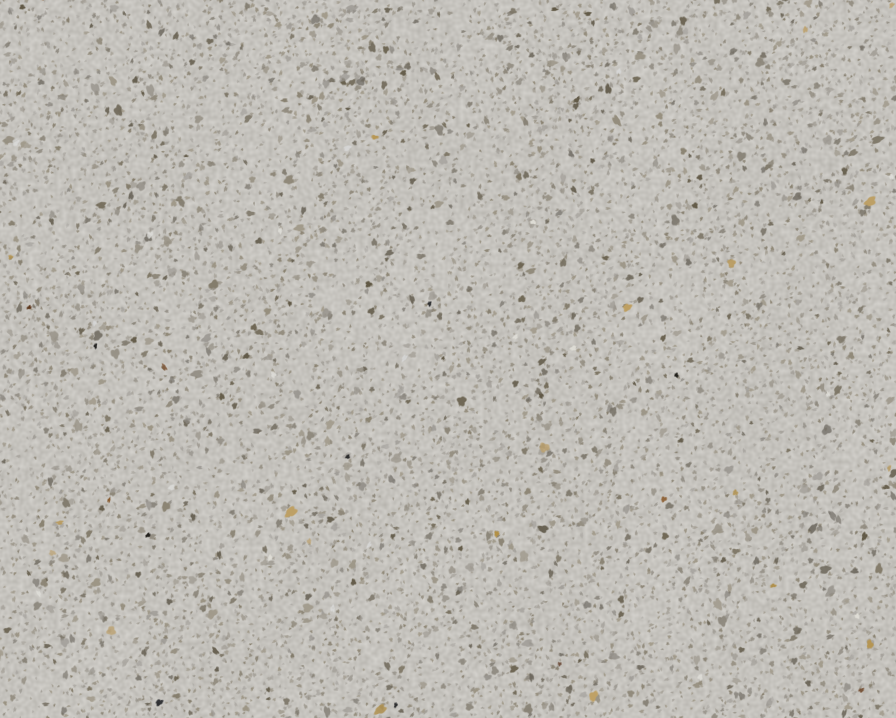
Write a Shadertoy shader that draws this texture.

```glsl
// Pale grey quartz stone: a softly mottled ground strewn with small tilted grains.
// Each grain layer is a jittered grid of wobbly ellipses, from fine taupe specks
// to rare ochre, rust, white and black chips. Lengths are in canvas heights.

struct Grains {
    float cells;    // grid cells per canvas height
    float share;    // part of the cells that hold a grain
    vec2 radii;     // smallest and largest radius
    vec3 pale;      // tint of the lightest grains
    vec3 dark;      // tint of the darkest grains
    float opacity;  // least opacity of a grain
};

const vec3 GROUND = vec3(0.776, 0.767, 0.746);
const vec3 TAUPE_PALE = vec3(0.64, 0.62, 0.58);
const vec3 TAUPE_MID = vec3(0.51, 0.485, 0.435);
const vec3 TAUPE_DARK = vec3(0.36, 0.335, 0.28);
const vec3 OCHRE_PALE = vec3(0.74, 0.63, 0.42);
const vec3 OCHRE_DARK = vec3(0.64, 0.47, 0.08);
const vec3 RUST_PALE = vec3(0.55, 0.38, 0.22);
const vec3 RUST_DARK = vec3(0.28, 0.15, 0.10);
const vec3 WHITE_CHIP = vec3(0.87, 0.87, 0.86);
const vec3 BLACK_CHIP = vec3(0.12, 0.12, 0.12);

vec3 hash3(vec2 cell, float seed) {
    vec3 q = fract((cell.xyx + seed * 17.3) * vec3(0.1031, 0.1030, 0.0973));
    q += dot(q, q.yxz + 33.33);
    return fract((q.xxy + q.yzz) * q.zyx);
}

float cornerSlope(vec2 cell, vec2 offset, vec2 corner, float seed) {
    float angle = 6.2832 * hash3(cell + corner, seed).x;
    return dot(vec2(cos(angle), sin(angle)), offset - corner);
}

float gradientNoise(vec2 p, float seed) {
    vec2 cell = floor(p), f = fract(p);
    vec2 w = f * f * f * (f * (f * 6.0 - 15.0) + 10.0);
    float low = mix(cornerSlope(cell, f, vec2(0, 0), seed),
                    cornerSlope(cell, f, vec2(1, 0), seed), w.x);
    float high = mix(cornerSlope(cell, f, vec2(0, 1), seed),
                     cornerSlope(cell, f, vec2(1, 1), seed), w.x);
    return mix(low, high, w.y);
}

// Coverage of one irregular ellipse centred on the origin
float grainMask(vec2 p, float radius, vec3 shape, float soft) {
    // Most grains lean to the upper right
    float tilt = 1.05 + (shape.x - 0.5) * 2.4;
    float c = cos(tilt), s = sin(tilt);
    float stretch = mix(1.0, 1.35, shape.y);
    vec2 q = vec2(c * p.x + s * p.y, c * p.y - s * p.x) * vec2(1.0 / stretch, stretch);
    float angle = atan(q.y, q.x + 1e-6);
    float phase = 6.2832 * shape.z;
    float wobble = 1.0 + 0.14 * sin(3.0 * angle + phase) + 0.08 * sin(5.0 * angle - 2.0 * phase);
    return 1.0 - smoothstep(-soft, soft, length(q) - radius * wobble);
}

vec3 addGrains(vec3 color, vec2 p, Grains g, float seed, float soft) {
    vec2 home = floor(p * g.cells);
    for (int y = -1; y <= 1; y++)
    for (int x = -1; x <= 1; x++) {
        vec2 cell = home + vec2(x, y);
        vec3 place = hash3(cell, seed);
        vec3 shape = hash3(cell, seed + 1.7);
        vec3 look = hash3(cell, seed + 3.1);
        vec2 center = (cell + place.xy) / g.cells;
        // Loose clusters and sparser patches
        float crowding = 1.0 + 0.6 * gradientNoise(center * 7.0, 50.0);
        if (place.z > g.share * crowding) continue;
        float radius = mix(g.radii.x, g.radii.y, look.x * look.x);
        float mask = grainMask(p - center, radius, shape, soft);
        vec3 tint = mix(g.pale, g.dark, look.y * look.y);
        // Some grains are warmer and more olive than others
        tint += (look.z - 0.5) * vec3(0.015, 0.0, -0.045);
        color = mix(color, tint, mask * mix(g.opacity, 1.0, look.z));
    }
    return color;
}

void mainImage(out vec4 fragColor, in vec2 fragCoord) {
    vec2 p = fragCoord / iResolution.y;
    float soft = max(0.0016, 0.6 / iResolution.y);

    // Mottled ground
    float mottle = 0.065 * gradientNoise(p * 150.0, 4.0)
                 + 0.025 * gradientNoise(p * 55.0, 9.0)
                 + 0.012 * gradientNoise(p * 6.0, 13.0);
    vec3 color = GROUND + mottle * vec3(1.0, 1.02, 1.06);

    // Taupe grains, fine to coarse
    color = addGrains(color, p, Grains(112.0, 0.55, vec2(0.0013, 0.0028),
                      TAUPE_PALE, TAUPE_MID, 0.45), 21.0, soft);
    color = addGrains(color, p, Grains(62.0, 0.38, vec2(0.0022, 0.0046),
                      TAUPE_PALE, TAUPE_DARK, 0.6), 32.0, soft);
    color = addGrains(color, p, Grains(33.0, 0.22, vec2(0.0038, 0.0066),
                      TAUPE_PALE, TAUPE_DARK, 0.7), 43.0, soft);

    // Rare coloured chips
    color = addGrains(color, p, Grains(14.0, 0.09, vec2(0.0030, 0.0055),
                      WHITE_CHIP, WHITE_CHIP, 0.6), 54.0, soft);
    color = addGrains(color, p, Grains(12.0, 0.14, vec2(0.0030, 0.0075),
                      OCHRE_PALE, OCHRE_DARK, 0.7), 65.0, soft);
    color = addGrains(color, p, Grains(9.0, 0.08, vec2(0.0025, 0.0042),
                      RUST_PALE, RUST_DARK, 0.8), 76.0, soft);
    color = addGrains(color, p, Grains(10.0, 0.07, vec2(0.0028, 0.0046),
                      BLACK_CHIP, BLACK_CHIP, 0.85), 87.0, soft);

    fragColor = vec4(clamp(color, 0.0, 1.0), 1.0);
}
```
